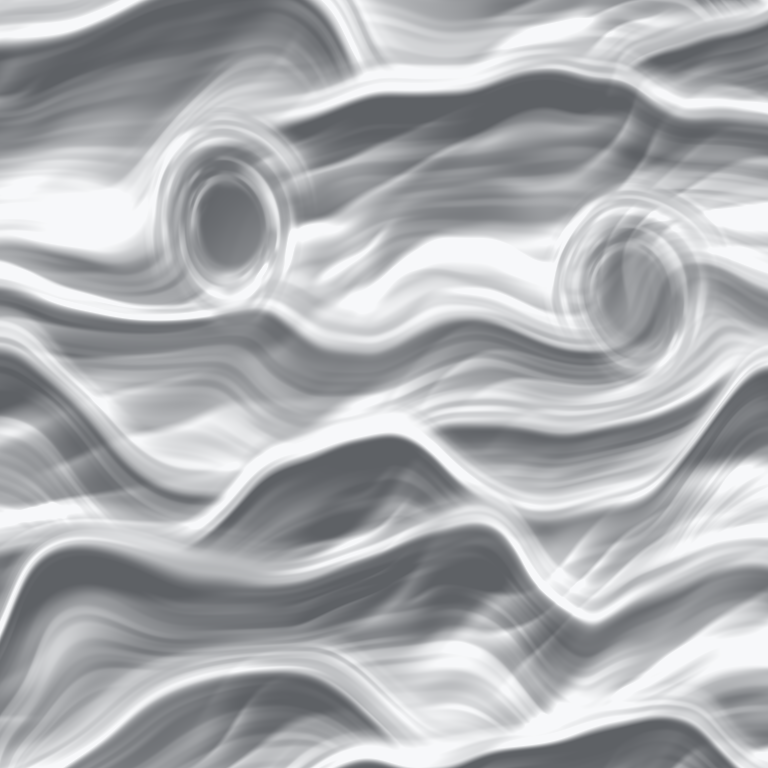
Write a WebGL 1 fragment shader that draws this texture.

```glsl
precision highp float;
// Silvery liquid waves: overlapping soft crests, shaded hollows, silky folds and two curled eyes.
uniform vec2 u_resolution;

#define LAYERS 11
#define SPACING 0.138
#define CREST_HEIGHT 0.16
#define CREST_FREQ 2.9
#define CREST_GLOW 0.075
#define EDGE 0.02
#define WARP 0.11
#define STREAKS 58.0
#define FOLD_DEPTH 0.42
#define EYE_RADIUS 0.062
#define EYE_TWIST 1.1
#define CONTRAST 1.4

float hash(vec2 p) {
  vec3 q = fract(vec3(p.xyx) * 0.1031);
  q += dot(q, q.yzx + 33.33);
  return fract((q.x + q.y) * q.z);
}

float noise(vec2 p) {
  vec2 i = floor(p), f = fract(p);
  f = f * f * f * (f * (f * 6.0 - 15.0) + 10.0);
  return mix(mix(hash(i), hash(i + vec2(1, 0)), f.x),
             mix(hash(i + vec2(0, 1)), hash(i + vec2(1, 1)), f.x), f.y);
}

float fbm(vec2 p) {
  return 0.6 * noise(p) + 0.4 * noise(p * 2.1 + 11.0);
}

vec2 noise2(vec2 p) {
  return vec2(noise(p), noise(p + 37.0)) - 0.5;
}

mat2 rotation(float a) {
  float c = cos(a), s = sin(a);
  return mat2(c, -s, s, c);
}

vec2 eyeCentre(float k) {
  return vec2(0.3 + 0.54 * k, 0.69 - 0.07 * k);
}

// Bends space with smooth noise and twists it around the eyes.
vec2 flow(vec2 p) {
  for (int k = 0; k < 2; k++) {
    vec2 c = eyeCentre(float(k)), q = p - c;
    p = c + rotation(EYE_TWIST * exp(-dot(q, q) / 0.014)) * q;
  }
  p += WARP * noise2(p * 3.0 + 5.0);
  return p + 0.24 * WARP * noise2(p * 9.0);
}

// One silk pleat per unit: slow rise to a glint, then a quick drop.
float pleat(float h) {
  float f = fract(h);
  return f * f * (1.0 - smoothstep(0.78, 1.0, f)) - 0.22;
}

// Small pleats at two scales, rising to the right and fading in patches.
float folds(vec2 p) {
  vec2 w = rotation(0.42) * p + 0.05 * noise2(p * 5.0 + 60.0);
  float wide = pleat(w.y * 8.0 + 1.5 * noise(w * vec2(4.0, 3.5) + 20.0));
  float fine = pleat(w.y * 19.0 + 2.5 * noise(w * vec2(5.0, 6.0) + 80.0));
  float wideMask = smoothstep(0.2, 0.7, noise(w * vec2(5.0, 8.0) + 140.0));
  float fineMask = smoothstep(0.3, 0.8, noise(w * vec2(6.0, 12.0) + 190.0));
  float soft = fbm(w * vec2(5.0, 16.0) + 230.0) - 0.5;
  return FOLD_DEPTH * (wide * wideMask + 0.7 * fine * fineMask + 0.55 * soft);
}

// Lower crests cover the hollows of the ones above.
float waves(vec2 p) {
  float tone = 0.75;
  float fold = folds(p);
  for (int i = 0; i < LAYERS; i++) {
    float row = float(i);
    float hump = smoothstep(0.15, 0.9, noise(vec2(p.x * CREST_FREQ + row * 0.63 + 40.0, row * 5.0)));
    float ripple = noise(vec2(p.x * 8.0, row * 3.0 + 50.0)) - 0.5;
    float base = 1.13 - row * SPACING + 0.05 * (hash(vec2(row, 9.0)) - 0.5);
    float depth = base + CREST_HEIGHT * hump + 0.025 * ripple + 0.09 * (p.x - 0.5) - p.y;
    float streak = fbm(vec2(p.x * 4.0 + depth * 8.0, depth * STREAKS + row * 17.0));
    streak = smoothstep(0.15, 0.85, streak);
    float vary = noise(vec2(p.x * 4.0, row * 7.0 + 3.0));

    float glow = CREST_GLOW * (0.6 + 0.8 * vary);
    float crest = 0.95 - 0.2 * streak + 0.2 * fold;
    tone = mix(tone, crest, smoothstep(-glow, -0.1 * glow, depth));

    float reach = 0.12 + 0.13 * hump;
    float dark = 0.39 + 0.12 * vary * (1.0 - hump);
    float hollow = mix(dark, 0.83, smoothstep(-0.02, reach, depth));
    hollow += 0.13 * (streak - 0.5) + fold * smoothstep(-0.02, 0.09, depth);
    tone = mix(tone, hollow, smoothstep(0.0, EDGE * (0.6 + vary), depth));
  }
  return tone;
}

// Grey hollow with a streaked rim, lit at the lower right, under a bright arc.
float eyes(vec2 p, float tone) {
  for (int k = 0; k < 2; k++) {
    vec2 q = p - eyeCentre(float(k)) + 0.045 * noise2(p * 6.0 + 90.0);
    float r = length(q * vec2(1.0, 0.85)) / EYE_RADIUS;
    vec2 dir = q / (length(q) + 0.001);
    float lit = dot(dir, vec2(0.6, -0.8));
    float streak = smoothstep(0.15, 0.85, fbm(vec2(r * 6.0 + dir.x, dir.x * 1.3 + dir.y)));
    float core = 0.5 + 0.12 * lit * min(r, 1.0);
    float rim = 0.76 + 0.14 * lit - 0.3 * (streak - 0.5);
    float bowl = mix(core, rim, smoothstep(0.6, 1.0, r));
    float strength = 0.95 - 0.35 * float(k);
    tone = mix(tone, bowl, strength * (1.0 - smoothstep(1.0, 1.7, r)));
    float arc = exp(-pow((r - 1.75) / 0.3, 2.0)) * smoothstep(-0.3, 0.6, dot(dir, vec2(-0.4, 0.9)));
    tone = mix(tone, 0.96 - 0.2 * streak, arc);
  }
  return tone;
}

// Stretches the greys towards deep shadow and white sheen.
float develop(float tone) {
  return 0.38 + 0.54 * pow(clamp((tone - 0.39) / 0.48, 0.0, 1.07), CONTRAST);
}

void main() {
  vec2 p = gl_FragCoord.xy / u_resolution.y;
  float tone = develop(eyes(p, waves(flow(p))));
  vec3 coolTint = vec3(-0.012, 0.0, 0.018) * (1.3 - tone);
  gl_FragColor = vec4(tone + coolTint, 1.0);
}
```
